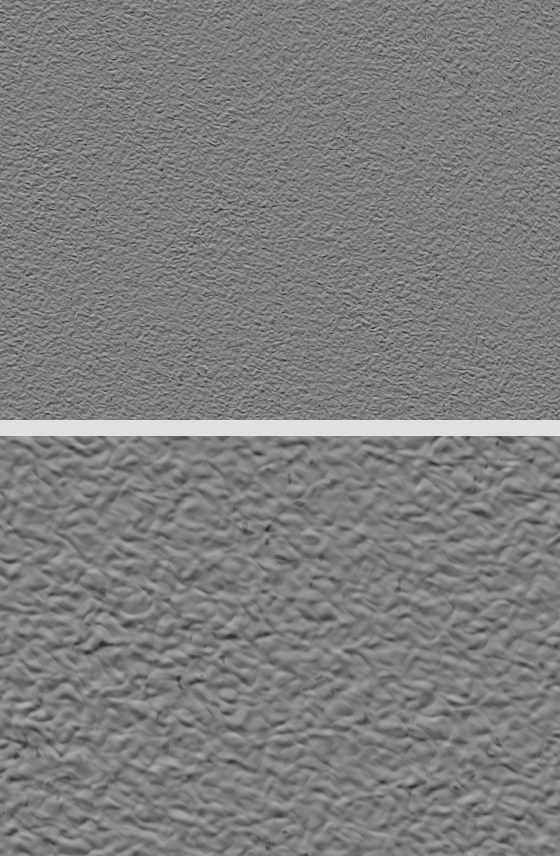
Top: the whole. Bottom: its middle third, enlarged.
This texture is drawn by a Shadertoy shader. Its source:

```glsl
// Grey rough-cast plaster: small crisp lumps in raking light, with tiny dark pits.

float hash(vec2 cell) {
    uvec2 k = uvec2(ivec2(cell)) * uvec2(1597334673u, 3812015801u);
    uint n = (k.x ^ k.y) * 1597334673u;
    n = (n ^ (n >> 15)) * 2246822519u;
    n ^= n >> 13;
    return float(n >> 8) / 16777216.0;
}

float corner(vec2 cell, vec2 offset) {
    float angle = 6.28318 * hash(cell);
    return dot(vec2(cos(angle), sin(angle)), offset);
}

// Gradient noise, roughly -0.7 to 0.7
float noise(vec2 p) {
    vec2 i = floor(p), f = p - i;
    vec2 u = f * f * f * (f * (f * 6.0 - 15.0) + 10.0);
    vec2 e = vec2(1.0, 0.0);
    return mix(mix(corner(i, f), corner(i + e.xy, f - e.xy), u.x),
               mix(corner(i + e.yx, f - e.yx), corner(i + e.xx, f - e.xx), u.x), u.y);
}

// Plaster height: faint swells, creased lumps, then sandy grain
float height(vec2 q) {
    q += 0.004 * vec2(noise(q * 55.0), noise(q * 55.0 + 71.0));
    float h = 0.36 * noise(q * 48.0);
    h += 0.70 * abs(noise(q * 80.0 + 13.0));
    h += 0.42 * noise(q * 115.0 + 37.0);
    h += 0.20 * noise(q * 185.0 + 59.0);
    return h;
}

// Coordinates along and across the trowel direction
vec2 trowel(vec2 p, float angle) {
    vec2 along = vec2(cos(angle), sin(angle));
    return vec2(dot(p, along) / 1.3, dot(p, vec2(-along.y, along.x)));
}

// Slope towards the light
float relief(vec2 p, float angle) {
    vec2 toLight = 0.0026 * normalize(vec2(-0.2, 1.0));
    return height(trowel(p, angle)) - height(trowel(p + toLight, angle));
}

void mainImage(out vec4 fragColor, in vec2 fragCoord) {
    vec2 p = fragCoord / iResolution.y;

    // Strokes run gently downhill, steeper towards the upper right
    float steep = smoothstep(0.2, 0.75, 0.6 * p.x + 0.5 * p.y - 0.35 + 0.5 * noise(p * 3.0 + 5.0));
    float slope = mix(relief(p, -0.35), relief(p + 7.0, -0.85), steep);
    slope /= length(vec2(steep, 1.0 - steep));

    // Slightly smoother and rougher patches
    slope *= 1.0 + 0.3 * noise(p * 5.0 + 19.0) + 0.3 * noise(p * 16.0 + 3.0);

    // Shadows fall deeper than highlights rise
    float tone = 0.494 + 0.54 * slope - 0.3 * slope * slope;

    // Scattered tiny pits
    float cluster = smoothstep(-0.1, 0.4, noise(p * 14.0 + 43.0));
    float pit = smoothstep(0.32, 0.5, noise(p * 115.0 + 91.0));
    tone -= 0.16 * pit * cluster;

    fragColor = vec4(vec3(clamp(tone, 0.2, 0.74)), 1.0);
}
```
